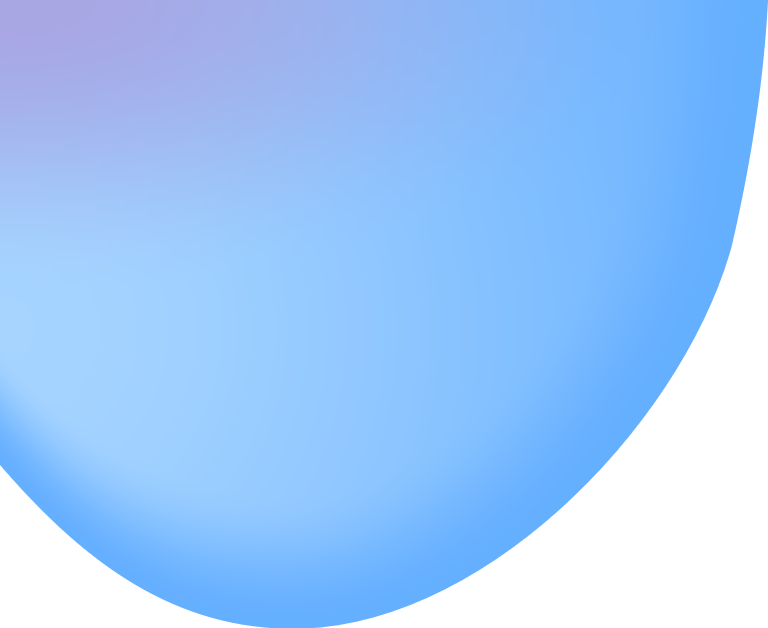
A WebGL 2 fragment shader for this background:

```glsl
#version 300 es
precision highp float;
// A soft blue drop hanging from the upper left over white.
// Its convex outline is three Bezier curves; the signed distance is the largest
// distance to their tangent lines, and it drives both the edge and the inner rim.

#define STEPS 32             // tangent lines per curve
#define LIGHT_REACH 1.35     // radius of the pale light at the left
#define LILAC_SIZE vec2(1.14, 0.475)
#define RIM_LEFT 0.125       // rim width at the left
#define RIM_RIGHT 0.215      // rim width elsewhere

uniform vec2 u_resolution;
out vec4 fragColor;

const vec3 WHITE = vec3(1.0);
const vec3 PALE  = vec3(0.65, 0.83, 1.0);
const vec3 SKY   = vec3(0.44, 0.71, 1.0);
const vec3 LILAC = vec3(0.66, 0.65, 0.89);
const vec3 RIM   = vec3(0.395, 0.685, 1.0);

// Largest signed distance to the tangents of a cubic (negative inside).
float tangentDistance(vec2 p, vec2 a, vec2 b, vec2 c, vec2 d) {
    float dist = -10.0;
    for (int i = 0; i <= STEPS; i++) {
        float t = float(i) / float(STEPS);
        float s = 1.0 - t;
        vec2 point = s*s*s*a + 3.0*s*s*t*b + 3.0*s*t*t*c + t*t*t*d;
        vec2 tangent = normalize(s*s*(b - a) + 2.0*s*t*(c - b) + t*t*(d - c));
        dist = max(dist, dot(p - point, vec2(-tangent.y, tangent.x)));
    }
    return dist;
}

// Outline running from the top right, around the bottom, to the left side.
float dropDistance(vec2 p) {
    vec2 top = vec2(1.223, 1.0);
    vec2 shoulder = vec2(1.1656, 0.6099);
    vec2 bottom = vec2(0.4666, -0.0012);
    vec2 left = vec2(0.0, 0.2596);
    float side = tangentDistance(p, top, vec2(1.2166, 0.8774), vec2(1.1975, 0.7484), shoulder);
    float belly = tangentDistance(p, shoulder, vec2(1.0892, 0.3296), vec2(0.7739, -0.0012), bottom);
    float tail = tangentDistance(p, bottom, vec2(0.2707, -0.0012), vec2(0.1274, 0.1115), left);
    return max(side, max(belly, tail));
}

// Pale light fading to sky blue, with lilac in the top left corner.
vec3 fillColor(vec2 p) {
    float away = length(p - vec2(0.0, 0.475));
    vec3 color = mix(PALE, SKY, smoothstep(0.0, LIGHT_REACH, away));
    float corner = length((p - vec2(0.0, 1.0)) / LILAC_SIZE);
    return mix(color, LILAC, 1.0 - smoothstep(0.0, 1.0, corner));
}

void main() {
    // The canvas height is one unit.
    vec2 p = gl_FragCoord.xy / u_resolution.y;
    float pixel = 1.0 / u_resolution.y;
    float dist = dropDistance(p);

    // Saturated rim inside the outline, narrower at the left.
    float rimWidth = mix(RIM_LEFT, RIM_RIGHT, smoothstep(0.0, 0.45, p.x));
    float rim = 1.0 - smoothstep(0.0, rimWidth, -dist);
    vec3 color = mix(fillColor(p), RIM, rim);

    // Antialiased cut against white.
    float cover = clamp(0.5 - dist / pixel, 0.0, 1.0);
    fragColor = vec4(mix(WHITE, color, cover), 1.0);
}
```
